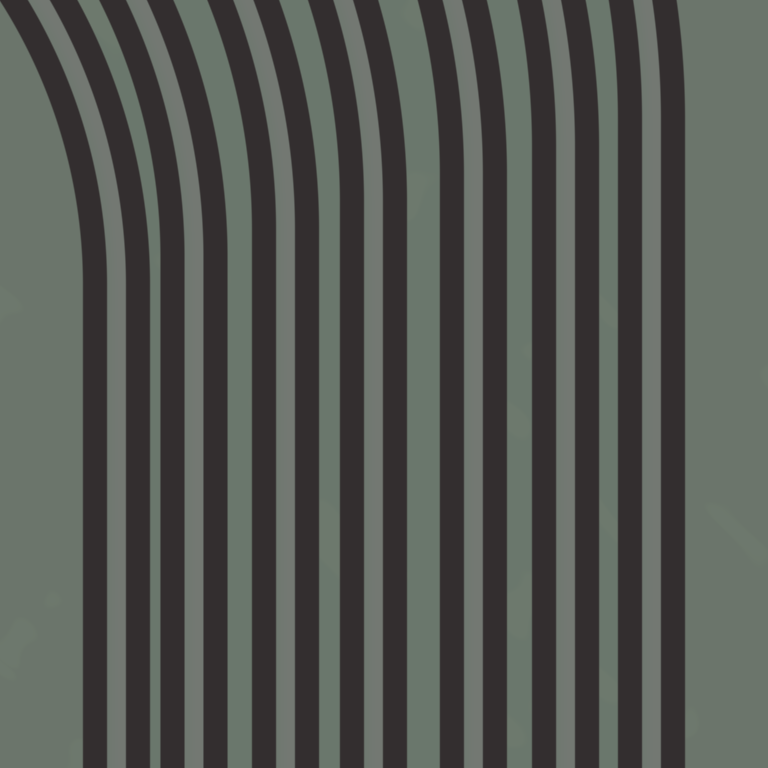
Write a three.js fragment shader that draws this background.

```glsl
varying vec2 vUv;

const int PAIRS = 7;
const float EDGE = 0.0014;
const vec3 SAGE = vec3(0.418, 0.458, 0.418);
const vec3 GAP_GREEN = vec3(0.417, 0.467, 0.423);
const vec3 GROOVE_GREY = vec3(0.450, 0.472, 0.448);
const vec3 PATCH_GREEN = vec3(0.438, 0.484, 0.432);
const vec3 CHARCOAL = vec3(0.200, 0.182, 0.184);

vec2 hash2(vec2 p) {
  vec2 q = vec2(dot(p, vec2(127.1, 311.7)), dot(p, vec2(269.5, 183.3)));
  return fract(sin(q) * 43758.5);
}

// Soft coverage of a shape from its signed distance
float fill(float d, float softness) {
  return 1.0 - smoothstep(-softness, softness, d);
}

// Uneven spacing: a straight ramp plus layered sines
float pairCentre(float i) {
  float a = i * 0.5235988;
  float wobble = -0.0098 * sin(a) - 0.0092 * sin(2.0 * a) + 0.0009 * sin(3.0 * a)
               - 0.0020 * sin(4.0 * a) - 0.0030 * sin(5.0 * a);
  return 0.1517 + 0.1161 * i + wobble;
}

// Signed distance to an upright line that bends left into an arc
float bentLine(vec2 p, float x, float bendStart, float radius) {
  vec2 fromHub = vec2(p.x - x + radius, max(p.y - bendStart, 0.0));
  return length(fromHub) - radius;
}

// Sparse, ragged blotches from cellular noise
float blotches(vec2 p, float scale, float density) {
  vec2 q = p * scale;
  q += 0.16 * sin(q.yx * 5.3 + 1.7) + 0.07 * sin(q.yx * 13.0 + q * 7.0);
  vec2 cell = floor(q);
  float cover = 0.0;
  for (int y = -1; y <= 1; y++) {
    for (int x = -1; x <= 1; x++) {
      vec2 id = cell + vec2(float(x), float(y));
      vec2 seed = hash2(id);
      float size = 0.12 + 0.22 * seed.y;
      float d = length(q - id - seed) - size;
      float present = step(hash2(id + 19.0).x, density);
      cover = max(cover, present * fill(d, 0.05));
    }
  }
  return cover;
}

void main() {
  vec2 p = vUv;
  float nearest = 1.0;
  float first = 0.0;
  float last = 0.0;

  // Nearest stripe pair, and the outer limits of the group
  for (int n = 0; n < PAIRS; n++) {
    float i = float(n);
    float bendStart = 0.629 + 0.0358 * i;
    float radius = 0.731 + 0.056 * i;
    float d = bentLine(p, pairCentre(i), bendStart, radius);
    if (n == 0) first = d;
    last = d;
    if (abs(d) < abs(nearest)) nearest = d;
  }

  // Ground, with a greener tint between the pairs
  float group = fill(-first, EDGE) * fill(last, EDGE);
  vec3 colour = mix(SAGE, GAP_GREEN, group);
  colour = mix(colour, PATCH_GREEN, 0.55 * blotches(p, 7.0, 0.35));

  // Grey groove inside each pair, greener on its left side
  float grooveShade = smoothstep(-0.013, 0.004, nearest);
  vec3 groove = mix(GAP_GREEN, GROOVE_GREY, 0.55 + 0.45 * grooveShade);
  colour = mix(colour, groove, fill(abs(nearest) - 0.0140, EDGE));

  // Two dark stripes per pair
  float stripe = abs(abs(nearest) - 0.0280) - 0.0157;
  colour = mix(colour, CHARCOAL, fill(stripe, EDGE));

  gl_FragColor = vec4(colour, 1.0);
}
```
